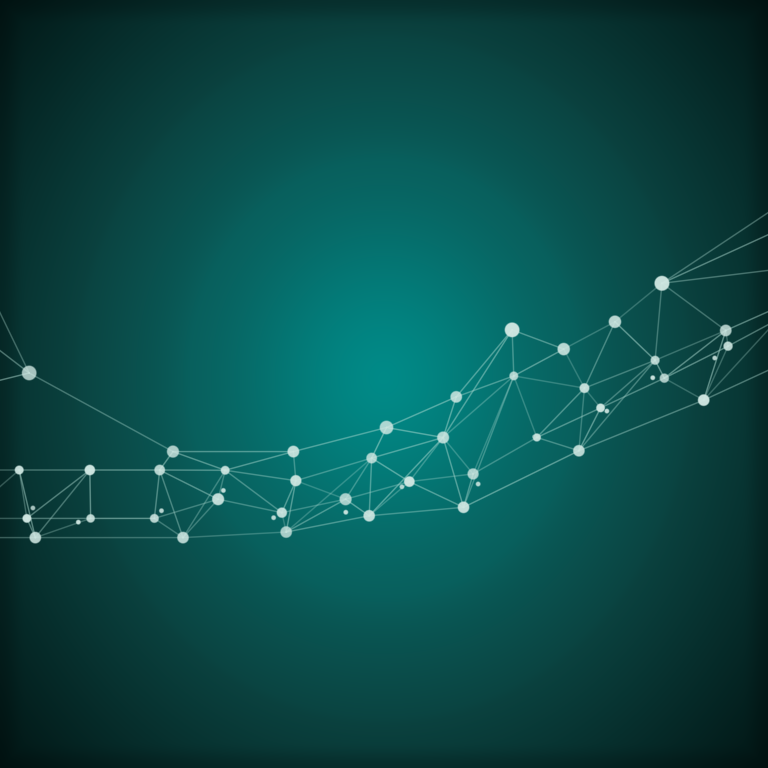
Give the GLSL for this background, as a WebGL 2 fragment shader.

```glsl
#version 300 es
precision highp float;
// Draws a pale network of linked nodes sweeping across a glowing teal backdrop.

uniform vec2 u_resolution;
out vec4 fragColor;

const vec3 GLOW = vec3(0.0, 0.545, 0.535);
const vec3 TEAL = vec3(0.035, 0.36, 0.35);
const vec3 DEEP = vec3(0.04, 0.26, 0.25);
const vec3 DARK = vec3(0.005, 0.085, 0.08);
const vec3 LINE = vec3(0.70, 0.87, 0.83);
const vec3 DOT = vec3(0.82, 0.91, 0.89);
const float UPPER_START = 0.025, UPPER_STEP = 0.092;
const float LOWER_START = 0.118, LOWER_STEP = 0.083;

float hash(vec2 p) {
    return fract(sin(dot(p, vec2(127.1, 311.7))) * 43758.5453);
}

float bump(float x, float center, float width) {
    float t = (x - center) / width;
    return exp(-t * t);
}

float rise(float x, float start, float power) {
    return pow(max(x - start, 0.0), power);
}

// Four rails carry the nodes, from the top of the band to its bottom
vec2 topNode(float i) {
    float x = 0.038 + 0.175 * i - 0.009 * i * i + 0.03 * sin(i * 0.785);
    x += 0.2 * max(i - 8.0, 0.0);
    float left = max(0.2 - x, 0.0);
    float y = 0.412 + 3.9 * left * left + 0.6 * rise(x, 0.4, 1.3);
    return vec2(x, y + 0.055 * bump(x, 0.675, 0.03) - 0.02 * bump(x, 0.77, 0.05));
}

vec2 upperNode(float i) {
    float x = UPPER_START + UPPER_STEP * i - 0.01 * bump(i, 3.5, 1.0);
    float y = 0.388 + 0.4 * rise(x, 0.4, 1.3) - 0.014 * bump(x, 0.39, 0.05);
    return vec2(x, y + 0.05 * bump(x, 0.67, 0.04));
}

vec2 lowerNode(float i) {
    float x = LOWER_START + LOWER_STEP * i;
    float y = 0.325 + 0.43 * rise(x, 0.3, 1.5) + 0.025 * bump(x, 0.285, 0.03);
    return vec2(x, y - 0.02 * bump(x, 0.63, 0.05));
}

vec2 bottomNode(float i) {
    float x = 0.046 + 0.145 * i + 0.07 * sin(1.05 * i) * exp(-0.25 * abs(i));
    float y = 0.30 + 0.37 * rise(x, 0.3, 1.5);
    return vec2(x, y - 0.025 * bump(x, 0.62, 0.05));
}

// Blends one thin line into the running coverage
void addLink(inout float ink, vec2 p, vec2 a, vec2 b, float px) {
    vec2 ab = b - a;
    float t = clamp(dot(p - a, ab) / dot(ab, ab), 0.0, 1.0);
    float d = length(p - a - ab * t);
    float strength = mix(0.3, 0.6, hash(a + b));
    ink = mix(ink, 1.0, strength * (1.0 - smoothstep(0.0, 0.0006 + px, d)));
}

void addDot(inout float ink, vec2 p, vec2 center, float radius, float px) {
    float d = length(p - center);
    float strength = mix(0.78, 0.97, hash(center));
    ink = max(ink, strength * (1.0 - smoothstep(radius - px, radius + px, d)));
}

vec3 backdrop(vec2 p) {
    float r = length((p - vec2(0.5, 0.508)) * vec2(1.06, 0.95));
    vec3 color = mix(GLOW, TEAL, smoothstep(-0.03, 0.33, r));
    color = mix(color, DEEP, clamp((r - 0.27) / 0.16, 0.0, 1.0));
    color = mix(color, DARK, clamp((r - 0.42) / 0.29, 0.0, 1.0));
    vec2 border = min(p, 1.0 - p);
    return color * mix(0.8, 1.0, smoothstep(0.0, 0.035, min(border.x, border.y)));
}

void main() {
    vec2 p = gl_FragCoord.xy / u_resolution;
    float px = 1.0 / min(u_resolution.x, u_resolution.y);
    float lines = 0.0, dots = 0.0;

    if (p.y > 0.27 && p.y < 0.8) {
        for (float i = -2.0; i < 13.0; i++) {
            vec2 upper = upperNode(i), lower = lowerNode(i);
            float below = floor((upper.x - LOWER_START) / LOWER_STEP);
            addLink(lines, p, upper, upperNode(i + 1.0), px);
            addLink(lines, p, lower, lowerNode(i + 1.0), px);
            addLink(lines, p, upper, lowerNode(below), px);
            addLink(lines, p, upper, lowerNode(below + 1.0), px);
            addDot(dots, p, upper, mix(0.005, 0.008, hash(vec2(i, 1.0))), px);
            addDot(dots, p, lower, mix(0.005, 0.008, hash(vec2(i, 2.0))), px);
            vec2 drift = vec2(hash(vec2(i, 3.0)), hash(vec2(i, 4.0))) - 0.5;
            addDot(dots, p, lower + drift * 0.035, 0.003, px);
        }
        // Outer rails and their crossings into the band
        for (float i = -1.0; i < 10.0; i++) {
            vec2 top = topNode(i), bottom = bottomNode(i);
            float u = floor((top.x - UPPER_START) / UPPER_STEP);
            float l = floor((bottom.x - LOWER_START) / LOWER_STEP);
            addLink(lines, p, top, topNode(i + 1.0), px);
            addLink(lines, p, bottom, bottomNode(i + 1.0), px);
            for (float k = 0.0; k < 2.0; k++) {
                if (i > 0.0) addLink(lines, p, top, upperNode(u + k), px);
                addLink(lines, p, bottom, lowerNode(l + k), px);
                addLink(lines, p, bottom, upperNode(l + 1.0 + k), px);
            }
            addDot(dots, p, top, mix(0.0075, 0.0098, hash(vec2(i, 5.0))), px);
            addDot(dots, p, bottom, 0.0075, px);
        }
        // Fans that leave through both sides
        for (float k = 0.0; k < 2.0; k++) {
            addLink(lines, p, topNode(0.0), vec2(-0.1, 0.48 + 0.14 * k), px);
            addLink(lines, p, topNode(8.0), vec2(1.1, 0.66 + 0.08 * k), px);
        }
    }

    vec3 color = mix(backdrop(p), LINE, lines * 0.85);
    fragColor = vec4(mix(color, DOT, dots), 1.0);
}
```
